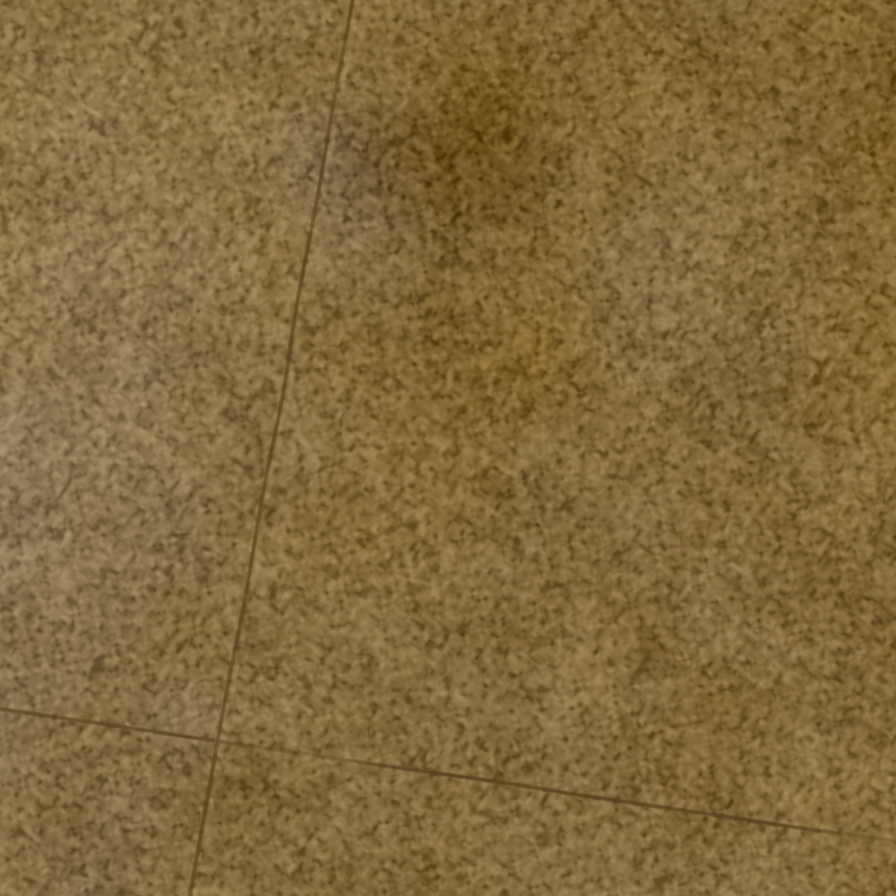
Write a Shadertoy shader that draws this texture.

```glsl
#define BASE vec3(0.514, 0.414, 0.240)
#define SEAM_COLOR vec3(0.34, 0.25, 0.11)
#define OCHRE_SHIFT vec3(0.010, -0.006, -0.046)
#define SEAM_WIDTH 0.0042
#define GRAIN_SCALE 150.0
#define GRAIN_CONTRAST 0.25
#define SPECK_DEPTH 0.04
#define MOTTLE 0.09
#define STAIN_DEPTH 0.85

float hash(vec2 p) {
    vec3 q = fract(vec3(p.xyx) * 0.1031);
    q += dot(q, q.yzx + 33.33);
    return fract((q.x + q.y) * q.z);
}

float noise(vec2 p) {
    vec2 cell = floor(p), f = fract(p);
    f = f * f * (3.0 - 2.0 * f);
    return mix(mix(hash(cell), hash(cell + vec2(1, 0)), f.x),
               mix(hash(cell + vec2(0, 1)), hash(cell + vec2(1, 1)), f.x), f.y);
}

// Layered noise, each octave turned to hide the lattice
float fbm(vec2 p) {
    float sum = 0.0, amp = 0.5;
    for (int i = 0; i < 4; i++) {
        sum += amp * noise(p);
        p = mat2(1.6, 1.2, -1.2, 1.6) * p + 17.3;
        amp *= 0.5;
    }
    return sum / 0.9375;
}

// Soft round stain: centre, radius and strength
float stain(vec2 p, vec4 s) {
    vec2 d = (p - s.xy) / s.z;
    return s.w * exp(-dot(d, d));
}

// Broad light and dark areas
float shade(vec2 p) {
    vec4 stains[10] = vec4[10](
        vec4(0.00, 0.52, 0.27, 0.060), vec4(0.12, 0.88, 0.20, 0.040),
        vec4(0.54, 0.84, 0.10, -0.085), vec4(0.42, 0.81, 0.07, -0.040),
        vec4(0.50, 0.60, 0.15, -0.020), vec4(1.00, 0.95, 0.25, -0.045),
        vec4(0.74, 0.72, 0.14, 0.025), vec4(0.28, 0.09, 0.08, -0.050),
        vec4(1.00, 0.25, 0.10, -0.040), vec4(0.96, 0.12, 0.08, 0.030));
    float sum = 0.0;
    for (int i = 0; i < 10; i++) sum += stain(p, stains[i]);
    return STAIN_DEPTH * sum;
}

// Ochre areas are positive, grey areas negative
float warmth(vec2 p) {
    vec4 stains[9] = vec4[9](
        vec4(0.00, 0.45, 0.26, -0.90), vec4(0.39, 0.82, 0.08, -0.90),
        vec4(0.14, 0.08, 0.14, -0.50), vec4(0.74, 0.68, 0.12, -0.30),
        vec4(0.58, 0.88, 0.13, 0.80), vec4(0.57, 0.60, 0.12, 0.80),
        vec4(1.00, 0.60, 0.15, 0.80), vec4(0.43, 0.42, 0.10, 0.60),
        vec4(1.00, 0.92, 0.22, 0.60));
    float sum = 0.0;
    for (int i = 0; i < 9; i++) sum += stain(p, stains[i]);
    return sum;
}

// Smooth coverage of a thin line at distance d
float seam(float d, float width, float px) {
    float blur = max(px, 0.0016);
    return 1.0 - smoothstep(0.5 * width - blur, 0.5 * width + blur, abs(d));
}

void mainImage(out vec4 fragColor, in vec2 fragCoord) {
    vec2 uv = fragCoord / iResolution.xy;
    float px = 1.0 / iResolution.y;

    // Stained stone with warped, cloudy edges
    vec2 warp = vec2(fbm(uv * 7.0), fbm(uv * 7.0 + 41.0)) - 0.5;
    vec2 p = uv + 0.12 * warp;
    float cloud = fbm(uv * 14.0 + 5.0) - 0.5;
    float tint = warmth(p) + 1.2 * (fbm(uv * 10.0 + 73.0) - 0.5);
    vec3 color = BASE + shade(p) + MOTTLE * cloud + OCHRE_SHIFT * tint;

    // Fine grain with faint dark specks
    vec2 g = mat2(0.83, 0.56, -0.56, 0.83) * uv * GRAIN_SCALE;
    g += 0.5 * vec2(noise(g * 0.6 + 9.0), noise(g * 0.6 + 51.0));
    float grain = 0.62 * noise(g) + 0.38 * noise(g.yx * 1.45 + 30.0);
    float speck = smoothstep(0.42, 0.12, grain);
    color += GRAIN_CONTRAST * (grain - 0.5) * vec3(1.0, 0.98, 0.86);
    color -= SPECK_DEPTH * speck * vec3(1.0, 0.9, 0.7);

    // Two slanted seams, slightly uneven
    float wobble = 0.003 * (noise(uv * 9.0) - 0.5);
    float steep = (uv.x - 0.2125 - 0.182 * uv.y + wobble) * 0.984;
    float flatter = (uv.y - 0.210 + 0.149 * uv.x + wobble) * 0.989;

    // Wear fades the flatter seam past the crossing and at its far end
    float worn = 1.0 - 0.7 * exp(-pow((uv.x - 0.33) / 0.07, 2.0));
    worn *= 1.0 - 0.6 * smoothstep(0.85, 1.0, uv.x);
    float patchy = 0.5 + 0.4 * noise(uv * 24.0);
    float steepLine = seam(steep, SEAM_WIDTH, px) * patchy;
    float flatLine = seam(flatter, SEAM_WIDTH, px) * patchy * worn;

    // Pale rim beside the steep seam, then the dark grooves
    color += 0.03 * seam(steep - 0.006, 0.006, px) * vec3(1.0, 0.85, 0.8);
    color = mix(color, SEAM_COLOR, max(steepLine, flatLine));

    fragColor = vec4(clamp(color, 0.0, 1.0), 1.0);
}
```
